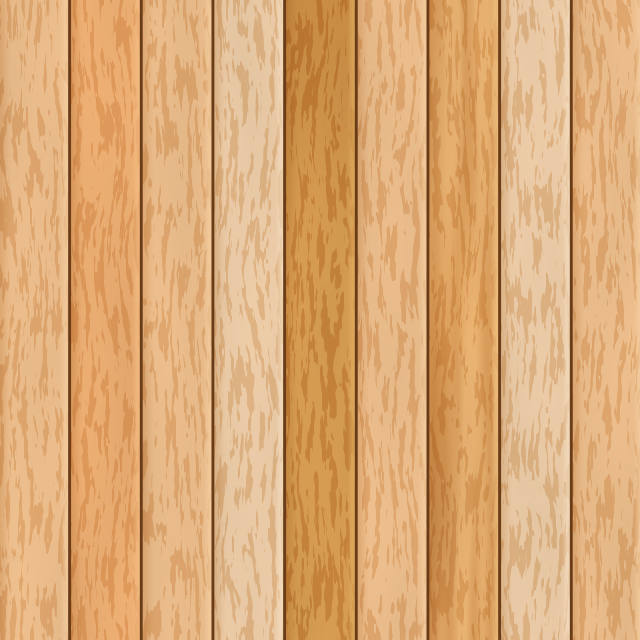
Reproduce this texture procedurally as a WebGL 2 fragment shader.

```glsl
#version 300 es
precision highp float;

#define PLANKS 8.93
#define PLANK_SHIFT 0.029
#define GAP_WIDTH 0.040
#define GRAIN_FREQ vec2(105.0, 13.0)
#define FIBRE_FREQ vec2(260.0, 48.0)
#define GRAIN_CUT 0.13
#define GRAIN_BEND 0.024
#define GRAIN_TINT vec3(0.935, 0.86, 0.75)
#define SHADE_TINT vec3(0.90, 0.82, 0.70)
#define GAP_COLOR vec3(0.41, 0.23, 0.09)

uniform vec2 u_resolution;
out vec4 fragColor;

const vec3 PEACH = vec3(0.915, 0.735, 0.545);
const vec3 ORANGE = vec3(0.915, 0.675, 0.445);
const vec3 PALE = vec3(0.915, 0.790, 0.650);
const vec3 OCHRE = vec3(0.835, 0.610, 0.320);
const vec3 HONEY = vec3(0.900, 0.690, 0.440);
const vec3 PLANK_COLORS[9] = vec3[9](
    PEACH, ORANGE, PEACH, PALE, OCHRE, PEACH, HONEY, PALE, PEACH);

vec2 gradientAt(vec2 cell) {
    vec3 q = fract(cell.xyx * vec3(0.1031, 0.1030, 0.0973));
    q += dot(q, q.yzx + 33.33);
    float angle = 6.28318 * fract((q.x + q.y) * q.z);
    return vec2(cos(angle), sin(angle));
}

float gradientNoise(vec2 p) {
    vec2 i = floor(p), f = p - i;
    vec2 w = f * f * f * (f * (f * 6.0 - 15.0) + 10.0);
    vec2 e = vec2(0.0, 1.0);
    float bottom = mix(dot(gradientAt(i), f),
                       dot(gradientAt(i + e.yx), f - e.yx), w.x);
    float top = mix(dot(gradientAt(i + e), f - e),
                    dot(gradientAt(i + e.yy), f - e.yy), w.x);
    return mix(bottom, top, w.y);
}

// Coverage of the short dark fibres, 0 to 1.
float grain(vec2 p) {
    p.x += GRAIN_BEND * gradientNoise(p * vec2(9.0, 4.5));
    float strands = gradientNoise(p * GRAIN_FREQ);
    strands += 0.50 * gradientNoise(p * FIBRE_FREQ + 17.0);
    strands += 0.22 * gradientNoise(p * vec2(24.0, 5.0) + 41.0);
    float soft = clamp(0.6 * fwidth(strands), 0.01, 0.3);
    return smoothstep(GRAIN_CUT - soft, GRAIN_CUT + soft, strands);
}

void main() {
    vec2 uv = gl_FragCoord.xy / u_resolution;
    float across = uv.x * PLANKS + PLANK_SHIFT;
    float id = floor(across);
    float x = across - id;
    vec3 base = PLANK_COLORS[int(clamp(id, 0.0, 8.0))];
    float isOchre = 1.0 - step(0.5, abs(id - 4.0));
    float isHoney = 1.0 - step(0.5, abs(id - 6.0));

    // Broad tone drift, with long soft streaks on the honey plank
    vec2 local = uv + vec2(0.0, id * 3.7);
    float drift = gradientNoise(vec2(x * 1.5 + id * 5.3, uv.y * 3.0));
    float streak = gradientNoise(vec2(x * 4.5 + 2.3 + 0.3 * drift, uv.y * 1.6 + 7.0));
    vec3 color = base * (1.0 + 0.045 * drift);
    color *= mix(vec3(1.0), SHADE_TINT, isHoney * clamp(0.4 + 1.6 * streak, 0.0, 1.0));
    color *= mix(vec3(1.0), SHADE_TINT, isOchre * 0.5 * smoothstep(0.55, 1.0, uv.y));

    // Fibres, stronger on the ochre plank
    vec3 fibreTint = pow(GRAIN_TINT, vec3(1.0 + 0.35 * isOchre));
    color *= mix(vec3(1.0), fibreTint, 0.9 * grain(local));

    // Rounded sides: shadow at left, narrow highlight at right
    float leftShade = 1.0 - smoothstep(0.0, 0.20, x);
    float rightLight = smoothstep(0.86, 0.96, x);
    color *= mix(vec3(1.0), SHADE_TINT, 0.65 * leftShade);
    vec3 highlight = min(base * vec3(1.05, 1.11, 1.18), vec3(0.97));
    color = mix(color, highlight, 0.60 * rightLight);

    // Dark gap between neighbouring planks
    float gapDistance = min(x, 1.0 - x);
    float edge = max(0.7 * PLANKS / u_resolution.x, 0.006);
    float halfGap = 0.5 * GAP_WIDTH;
    float gap = 1.0 - smoothstep(halfGap - edge, halfGap + edge, gapDistance);
    fragColor = vec4(mix(color, GAP_COLOR, gap), 1.0);
}
```
